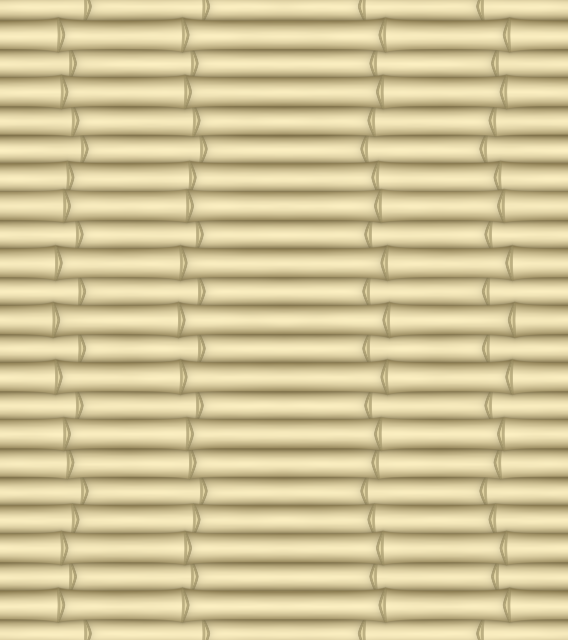
Reproduce this texture procedurally as a Shadertoy shader.

```glsl
// Rows of horizontal bamboo canes with flared joints, mirrored about the centre.
// Lengths are in cane pitches (the spacing between neighbouring rows).

const float ROWS = 22.45;         // rows over the canvas height
const float INNER_JOINT = 3.70;   // joint distances from the vertical axis
const float OUTER_JOINT = 8.10;
const float INNER_SHIFT = 0.86;   // how far joints wander between rows
const float OUTER_SHIFT = 1.11;
const float RADIUS = 0.505;
const float FLARE = 0.13;         // extra radius at a joint of a front cane
const float FLARE_REACH = 0.38;
const float COLLAR_WIDTH = 0.20;
const float LINE_WIDTH = 0.032;
const float SOFTNESS = 0.035;
const vec3 LIGHT = vec3(0.975, 0.925, 0.745);
const vec3 DARK = vec3(0.56, 0.50, 0.33);
const vec3 COLLAR = vec3(0.80, 0.75, 0.56);
const vec3 LINE = vec3(0.57, 0.52, 0.35);

// Joint shift by row distance from the middle; small values lie in front.
const float SHIFT[12] = float[12](0.0, 0.82, 0.08, 0.74, 0.34, 0.45,
                                  0.90, 0.61, 0.26, 0.53, 0.16, 1.0);

float hash(vec2 p) {
    return fract(sin(dot(p, vec2(127.1, 311.7))) * 4375.85);
}

float noise(vec2 p) {
    vec2 i = floor(p), f = fract(p);
    f = f * f * (3.0 - 2.0 * f);
    return mix(mix(hash(i), hash(i + vec2(1, 0)), f.x),
               mix(hash(i + vec2(0, 1)), hash(i + vec2(1, 1)), f.x), f.y);
}

float rowShift(float row) {
    return SHIFT[int(min(abs(row), 11.0))];
}

// Colour in rgb, signed distance outside the silhouette in w.
vec4 cane(vec2 p, float row, float soft) {
    float shift = rowShift(row);
    float dy = p.y - row;
    float toInner = INNER_JOINT - INNER_SHIFT * shift - p.x;
    float toOuter = OUTER_JOINT - OUTER_SHIFT * shift - p.x;
    float s = abs(toInner) < abs(toOuter) ? toInner : toOuter;

    // Silhouette, widening to a cusp at the joint
    float flare = exp(-abs(s) / FLARE_REACH);
    float radius = RADIUS + FLARE * flare * (1.0 - 0.9 * shift);

    // Rounded shading, broader and brighter towards the joints
    float glow = exp(-abs(s) / 1.3);
    float tilt = 0.03 + 0.06 * (hash(vec2(abs(row), 3.0)) - 0.5);
    float t = abs(dy + tilt) / (0.50 + 0.08 * glow + 0.04 * flare);
    float light = clamp(1.0 - pow(t, 1.65), 0.0, 1.0);
    light += 0.05 * (noise(vec2(p.x * 0.9, p.y * 2.0) + 40.0) - 0.5);
    light += 0.03 * (noise(vec2(p.x * 1.5, p.y * 14.0) + 90.0) - 0.5);
    vec3 color = mix(DARK, LIGHT, light);

    // Crescent collar: a nearly straight rim and a bulge towards the axis
    float v = dy / radius;
    float bulge = COLLAR_WIDTH * (1.0 - pow(abs(v), 1.4));
    float inside = smoothstep(-soft, soft, s) * smoothstep(-soft, soft, bulge - s);
    color *= 1.0 - 0.12 * step(bulge, s) * exp(-max(s - bulge, 0.0) / 0.13);
    color = mix(color, COLLAR * (0.82 + 0.22 * light), 0.65 * inside);
    float rim = 1.0 - smoothstep(LINE_WIDTH, LINE_WIDTH + soft, abs(s - 0.15 * bulge));
    float arc = 1.0 - smoothstep(LINE_WIDTH, LINE_WIDTH + soft, abs(s - bulge));
    color = mix(color, LINE, max(0.45 * rim, 0.6 * arc));
    return vec4(color, abs(dy) - radius);
}

void mainImage(out vec4 fragColor, in vec2 fragCoord) {
    vec2 p = (fragCoord - 0.5 * iResolution.xy) * ROWS / iResolution.y;
    p.x = abs(p.x);
    float soft = max(SOFTNESS, ROWS / iResolution.y);

    // Nearest cane and its closest neighbour, sorted by depth
    float row = floor(p.y + 0.5);
    float next = row + (p.y < row ? -1.0 : 1.0);
    bool nearFront = rowShift(row) < rowShift(next);
    vec4 front = cane(p, nearFront ? row : next, soft);
    vec4 back = cane(p, nearFront ? next : row, soft);

    // Back cane with contact shadow, then the front cane over it
    vec3 color = mix(DARK, back.rgb, 1.0 - smoothstep(-soft, soft, back.w));
    color *= 1.0 - 0.14 * exp(-max(front.w, 0.0) / 0.07);
    color = mix(color, front.rgb, 1.0 - smoothstep(-soft, soft, front.w));
    fragColor = vec4(color, 1.0);
}
```
